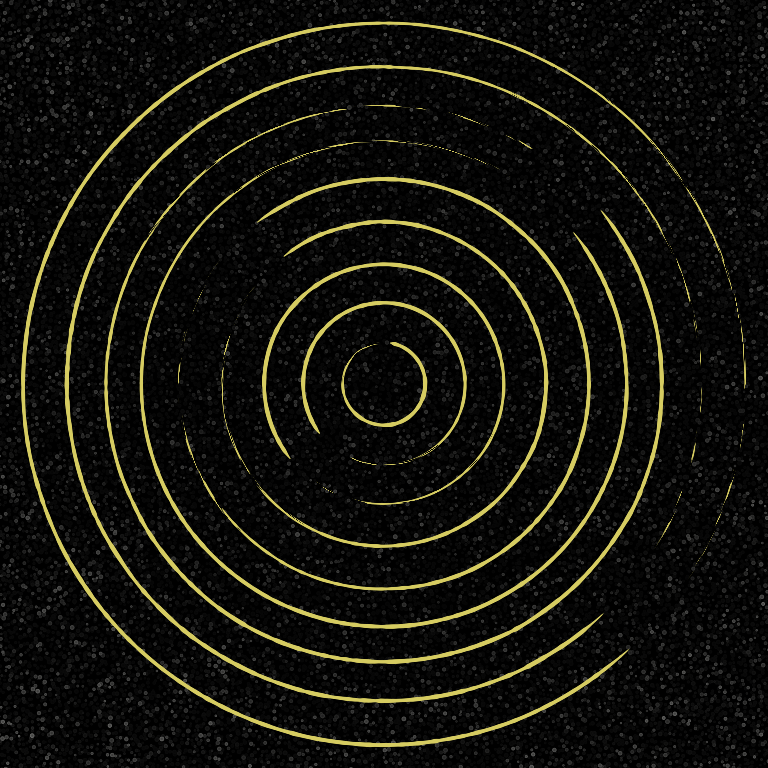
This background is drawn by a WebGL 2 fragment shader. Its source:

```glsl
#version 300 es
precision highp float;
// Concentric dry-brush rings in yellow over a dark field of grainy speckles.

uniform vec2 u_resolution;
out vec4 outColor;

const float TAU = 6.2831853;

float hash(vec2 p) {
    return fract(sin(dot(p, vec2(127.1, 311.7))) * 43758.5453);
}

float noise(vec2 p) {
    vec2 cell = floor(p), f = fract(p);
    f = f * f * (3.0 - 2.0 * f);
    return mix(mix(hash(cell), hash(cell + vec2(1, 0)), f.x),
               mix(hash(cell + vec2(0, 1)), hash(cell + vec2(1, 1)), f.x), f.y);
}

// Jittered discs of random size and grey; the nearest layer wins by brightness
float speckles(vec2 p, float pixel) {
    vec2 q = p * 165.0;
    vec2 cell = floor(q);
    float soft = max(165.0 * pixel, 0.15);
    float grey = 0.0;
    for (int y = -1; y <= 1; y++) {
        for (int x = -1; x <= 1; x++) {
            vec2 id = cell + vec2(x, y);
            vec2 center = id + vec2(hash(id), hash(id + 37.3));
            float radius = mix(0.25, 0.52, hash(id + 71.9));
            float d = length(q - center);
            float disc = 1.0 - smoothstep(radius - soft * 0.5, radius + soft * 0.5, d);
            float rim = mix(0.65, 1.0, smoothstep(0.0, radius, d));
            float shade = 0.035 + 0.27 * pow(hash(id + 113.7), 5.0);
            grey = max(grey, shade * disc * rim);
        }
    }
    return grey * mix(0.75, 1.15, noise(p * 28.0 + 50.0));
}

// Clockwise stroke: loaded with paint at its start, split into dry dashes at its end
float brushRing(vec2 p, float radius, float startAngle, float seed, float pixel) {
    float t = fract((radians(startAngle) - atan(p.y, p.x)) / TAU);
    float along = t * TAU * radius;
    float d = length(p) - radius + 0.001 * (noise(vec2(along * 22.0, seed)) - 0.5);

    float halfWidth = mix(0.0026, 0.0011, smoothstep(0.45, 0.9, t));
    halfWidth *= smoothstep(-0.008, 0.02, t) * (0.8 + 0.4 * noise(vec2(along * 140.0, seed + 9.0)));
    float body = 1.0 - smoothstep(halfWidth - pixel * 0.5, halfWidth + pixel * 0.5, abs(d));

    float bristle = noise(vec2(along * 48.0, d * 900.0 + along * 40.0 + seed * 17.0));
    float dryness = mix(-0.3, 0.64, smoothstep(0.5, 0.93, t));
    float paint = smoothstep(dryness - 0.08, dryness + 0.08, bristle);
    float ends = smoothstep(0.0, 0.002, t) * (1.0 - smoothstep(0.945, 0.962, t));
    return body * paint * ends;
}

void main() {
    float size = min(u_resolution.x, u_resolution.y);
    float pixel = 1.0 / size;
    vec2 p = (gl_FragCoord.xy - 0.5 * u_resolution) / size;

    // Grain, a little brighter toward the corners
    float grain = speckles(p, pixel) * mix(0.9, 1.25, smoothstep(0.3, 0.65, length(p)));
    vec3 color = vec3(1.0, 1.0, 0.98) * grain;

    // Rings, with the starting angle of each stroke in degrees
    float radii[9] = float[](0.0535, 0.1055, 0.156, 0.211, 0.267, 0.316, 0.362, 0.413, 0.470);
    float starts[9] = float[](82.0, 218.0, 219.0, 128.5, 128.5, 39.0, 39.0, -46.0, -47.0);
    float ink = 0.0;
    for (int i = 0; i < 9; i++) {
        ink = max(ink, brushRing(p, radii[i], starts[i], float(i) * 3.7, pixel));
    }
    color = mix(color, vec3(0.84, 0.80, 0.38), ink);

    outColor = vec4(color, 1.0);
}
```
